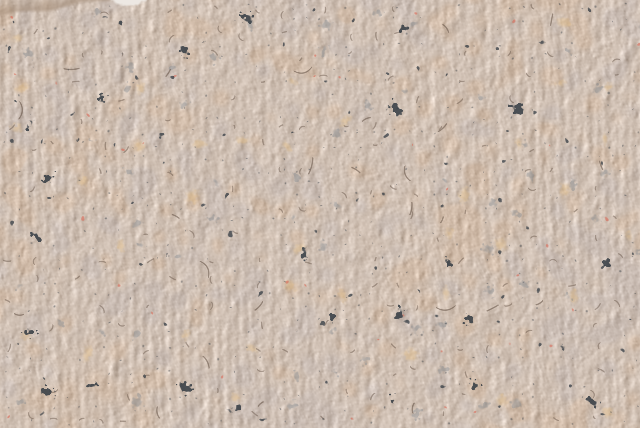
Reproduce this texture procedurally as a Shadertoy shader.

```glsl
const vec3 PAPER = vec3(0.815, 0.754, 0.704);
const vec3 WARM_PULP = vec3(0.815, 0.732, 0.660);
const vec3 COOL_PULP = vec3(0.790, 0.737, 0.702);
const vec3 INK = vec3(0.20, 0.23, 0.26);
const vec3 SMUDGE = vec3(0.52, 0.54, 0.56);
const vec3 STRAW = vec3(0.90, 0.74, 0.50);
const vec3 RED = vec3(0.85, 0.40, 0.33);
const vec3 FIBRE = vec3(0.40, 0.33, 0.28);
const vec3 FOLD_SHADE = vec3(0.64, 0.55, 0.47);
const vec3 BACKDROP = vec3(0.93, 0.91, 0.89);
const float TAU = 6.2831853;

vec3 hash3(vec2 p) {
    vec3 q = fract(vec3(p.xyx) * vec3(0.1031, 0.1030, 0.0973));
    q += dot(q, q.yxz + 33.33);
    return fract((q.xxy + q.yzz) * q.zyx);
}

vec2 turn(vec2 p, float angle) {
    float c = cos(angle), s = sin(angle);
    return vec2(c * p.x - s * p.y, s * p.x + c * p.y);
}

// Smooth cellular noise: one signed soft blob per jittered cell
float blobs(vec2 p) {
    vec2 cell = floor(p);
    float sum = 0.0;
    for (int y = -1; y <= 1; y++) {
        for (int x = -1; x <= 1; x++) {
            vec2 id = cell + vec2(x, y);
            vec3 r = hash3(id + 71.0);
            vec2 d = id + r.xy - p;
            sum += (2.0 * r.z - 1.0) * exp(-5.0 * dot(d, d));
        }
    }
    return sum;
}

// Slow drift from layered sines
float drift(vec2 p) {
    return 0.5 * sin(p.x * 1.7 + 1.3 * sin(p.y * 1.1))
         + 0.3 * sin(p.y * 2.9 - p.x * 1.3 + 2.0)
         + 0.2 * sin(p.x * 5.3 + p.y * 3.7);
}

// Pressed surface: wavering ribs, upright lumps and fine grain
float relief(vec2 p) {
    float ribPhase = p.x + 0.012 * p.y + 0.006 * drift(p * 5.0);
    float ribDepth = 0.15 + 0.07 * drift(p * 3.0 + 4.0);
    return ribDepth * sin(TAU * 46.0 * ribPhase)
         + blobs(p * vec2(46.0, 27.0))
         + 0.50 * blobs(p * vec2(95.0, 68.0) + 19.0)
         + 0.32 * blobs(p * vec2(185.0, 160.0) + 43.0);
}

// Scattered ragged spots, at most one per grid cell
float flecks(vec2 p, float cells, float density, float size, float soft, float ragged, float seed) {
    vec2 q = p * cells;
    vec3 r = hash3(floor(q) + seed);
    vec3 pick = hash3(floor(q) + seed + 137.0);
    vec2 d = turn((fract(q) - 0.25 - 0.5 * r.xy) / cells, TAU * r.z);
    float radius = size * mix(0.45, 1.0, pick.y);
    float dist = length(d * vec2(1.0, mix(1.0, 2.0, pick.z))) + size * ragged;
    return step(pick.x, density) * smoothstep(-soft, soft, radius - dist);
}

// Scattered curved hairs
float fibres(vec2 p, float cells, float density, float halfLength, float width, float soft, float seed) {
    vec2 q = p * cells;
    vec3 r = hash3(floor(q) + seed);
    vec3 pick = hash3(floor(q) + seed + 89.0);
    vec2 d = turn((fract(q) - 0.3 - 0.4 * r.xy) / cells, TAU * r.z);
    d.y -= (pick.y - 0.5) * d.x * d.x / halfLength;
    float reach = halfLength * mix(0.3, 1.0, pick.z);
    float dist = length(vec2(max(abs(d.x) - reach, 0.0), d.y));
    return step(pick.x, density) * (1.0 - smoothstep(width, width + soft, dist));
}

void mainImage(out vec4 fragColor, in vec2 fragCoord) {
    vec2 p = fragCoord / iResolution.y;
    float pixel = 1.0 / iResolution.y;
    float soft = max(pixel, 0.0012);

    // Pulp tint
    float tint = 0.5 * drift(p * 4.0) + 1.3 * blobs(p * 21.0 + 7.0);
    vec3 color = mix(PAPER, WARM_PULP, smoothstep(0.0, 0.9, tint));
    color = mix(color, COOL_PULP, smoothstep(0.0, 0.9, -tint));

    // Side light over the relief
    vec2 toLight = vec2(-0.0055, 0.0035);
    float slope = relief(p) - relief(p + toLight);
    color += 0.105 * slope * vec3(0.95, 1.0, 1.05);

    // Soft stains
    float ragged = blobs(p * 130.0 + 61.0);
    color = mix(color, STRAW, 0.38 * flecks(p, 8.0, 0.35, 0.015, 0.009, 0.5 * ragged, 11.0));
    color = mix(color, SMUDGE, 0.45 * flecks(p, 11.0, 0.32, 0.011, 0.005, 1.1 * ragged, 23.0));

    // Hairs and coloured scraps
    color = mix(color, FIBRE, 0.55 * fibres(p, 9.0, 0.28, 0.022, 0.0004, soft, 31.0));
    color = mix(color, FIBRE, 0.45 * fibres(p, 19.0, 0.25, 0.009, 0.0004, soft, 47.0));
    color = mix(color, RED, 0.60 * flecks(p, 13.0, 0.11, 0.0045, soft, 0.6 * ragged, 53.0));

    // Ink flecks from large to tiny
    color = mix(color, INK, 0.85 * flecks(p, 6.0, 0.42, 0.013, 0.0025, 1.2 * ragged, 67.0));
    color = mix(color, INK, 0.75 * flecks(p, 14.0, 0.28, 0.0055, soft, 0.9 * ragged, 79.0));
    color = mix(color, INK, 0.45 * flecks(p, 34.0, 0.30, 0.0024, soft, 0.4 * ragged, 97.0));

    // Folded edge and gap in the upper left corner
    float fold = p.y - 0.962 - 0.15 * p.x - 0.004 * sin(p.x * 40.0);
    color = mix(color, FOLD_SHADE, 0.6 * smoothstep(-0.006, 0.006, fold) * (1.0 - smoothstep(0.0, 0.045, fold)));
    float gap = length((p - vec2(0.30, 1.005)) * vec2(0.45, 1.0)) + 0.003 * ragged;
    color = mix(color, BACKDROP, 1.0 - smoothstep(0.014, 0.022, gap));

    fragColor = vec4(clamp(color, 0.0, 1.0), 1.0);
}
```
